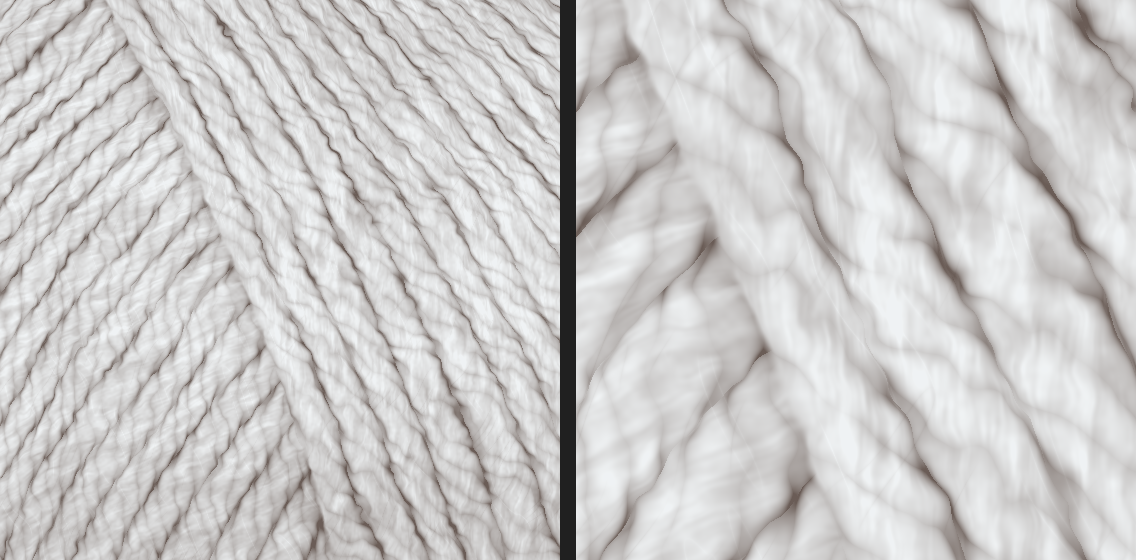
Left, the full canvas; right, a detail of the centre.
A WebGL 2 fragment shader for this texture:

```glsl
#version 300 es
precision highp float;
// Pale twisted wool: slanting windings lying over a crossing layer of strands.

uniform vec2 u_resolution;
out vec4 outColor;

const float PI = 3.14159265;

float hash(vec2 p) {
    vec3 q = fract(vec3(p.xyx) * 0.1031);
    q += dot(q, q.yzx + 33.33);
    return fract((q.x + q.y) * q.z);
}

float noise(vec2 p) {
    vec2 cell = floor(p);
    vec2 f = fract(p);
    f = f * f * (3.0 - 2.0 * f);
    float low = mix(hash(cell), hash(cell + vec2(1.0, 0.0)), f.x);
    float high = mix(hash(cell + vec2(0.0, 1.0)), hash(cell + vec2(1.0, 1.0)), f.x);
    return mix(low, high, f.y);
}

// Offset that makes straight features wander, at a given scale.
vec2 wander(vec2 p, float scale) {
    return vec2(noise(p * scale), noise(p * scale + 37.0)) - 0.5;
}

vec2 rotate(vec2 p, float angle) {
    float c = cos(angle);
    float s = sin(angle);
    return vec2(c * p.x + s * p.y, c * p.y - s * p.x);
}

// Streaks stretched along the second axis, from -0.5 to 0.5.
float streaks(vec2 p) {
    float coarse = noise(p * vec2(75.0, 17.0));
    float medium = noise(p * vec2(150.0, 30.0) + 17.0);
    float fine = noise(p * vec2(290.0, 60.0) + 41.0);
    return coarse * 0.4 + medium * 0.36 + fine * 0.24 - 0.5;
}

// Thin stray fibres running roughly along one angle.
float strayFibres(vec2 p, float angle) {
    vec2 q = rotate(p + 0.025 * wander(p, 16.0), angle);
    float ridge = 1.0 - abs(2.0 * noise(q * vec2(90.0, 9.0)) - 1.0);
    return pow(ridge, 10.0) * smoothstep(0.4, 0.8, noise(p * 22.0 + angle));
}

// Left edge of the upper layer at a given height.
float edgeLine(float y) {
    return 0.60 - 0.27 * y - 0.14 * y * y;
}

// Brightness of side-by-side plied strands; twist gives the ply direction.
float yarn(float across, float along, float pitch, float twist, float seed) {
    float drift = noise(vec2(across / pitch * 0.6, along * 5.0) + seed) - 0.5;
    float lane = across / pitch + 0.45 * drift;
    float strand = floor(lane);
    float side = 2.0 * fract(lane) - 1.0;
    float turn = asin(side * 0.95) * pitch * 0.5;
    float run = along + 3.0 * hash(vec2(strand + 50.0, seed));

    // Plies wind around the strand, unevenly, and dent its outline.
    float ply = (run - twist * turn * 1.5) / (pitch * 0.85);
    ply += 1.1 * (noise(vec2(run * 13.0, strand + seed)) - 0.5);
    ply += 0.5 * (noise(vec2(run * 32.0, side * 1.5 + strand * 7.0)) - 0.5);
    float bulge = abs(sin(PI * ply));
    float crease = pow(1.0 - bulge, 1.6) * noise(vec2(run * 24.0, side * 1.3 + strand * 9.0));

    // Fibres follow the plies.
    vec2 fibre = rotate(vec2(turn, run), twist * 0.48);
    float fibres = streaks(fibre + strand * 0.37 + seed);

    // Shadowed grooves between strands, uneven in depth.
    float grooveId = floor(lane + 0.5);
    float depth = mix(0.12, 0.56, noise(vec2(along * 11.0, grooveId * 3.1 + seed)));
    float outline = abs(side) + 0.14 * (0.5 - bulge) + 0.20 * fibres;
    float groove = pow(clamp(outline, 0.0, 1.0), 5.0);

    float light = 0.862 + 0.04 * bulge - 0.02 * side - 0.11 * crease;
    return light - depth * groove + 0.23 * fibres;
}

// Neutral in the lights, warmer in the shadows.
vec3 woolColor(float light) {
    return vec3(light) + (0.85 - light) * vec3(0.11, 0.0, -0.05);
}

void main() {
    vec2 canvas = gl_FragCoord.xy / u_resolution.y;
    float pixel = 1.0 / u_resolution.y;
    vec2 p = canvas + 0.010 * wander(canvas, 13.0) + 0.007 * wander(canvas, 65.0);

    // Upper layer fans out from its left edge.
    float over = (p.x - edgeLine(p.y)) / (1.0 - 0.28 * p.y * p.y);
    float overAlong = dot(p, vec2(0.47, -0.88));
    float overLight = yarn(over, overAlong, 0.079, 1.0, 3.0);
    overLight = mix(0.82, overLight, mix(0.55, 1.0, smoothstep(-0.004, 0.03, over)));

    // Lower layer bends and dips into shade beneath the edge.
    float under = 0.84 * p.x - 0.36 * p.y - 0.28 * p.y * p.y - 0.20 * p.x * p.x;
    float underAlong = dot(p, vec2(0.50, 0.86));
    float underLight = yarn(under, underAlong, 0.056, -1.0, 19.0);
    float pocket = 0.4 + noise(p * 30.0);
    underLight -= 0.16 * pocket * exp(min(over, 0.0) / 0.022);

    float cover = smoothstep(-0.003 - pixel, 0.003 + pixel, over);
    float light = mix(underLight, overLight, cover);

    // Broad falloff, soft blotches and surface fuzz.
    light -= 0.09 * (1.0 - smoothstep(0.0, 0.42, canvas.y)) + 0.03 * smoothstep(0.75, 1.0, canvas.y);
    light += 0.03 * (noise(canvas * 190.0) - 0.5) + 0.05 * (noise(canvas * 9.0) - 0.5);
    light += 0.04 * strayFibres(canvas, 0.4) - 0.04 * strayFibres(canvas + 0.7, -0.5);

    outColor = vec4(woolColor(clamp(light, 0.36, 0.95)), 1.0);
}
```
